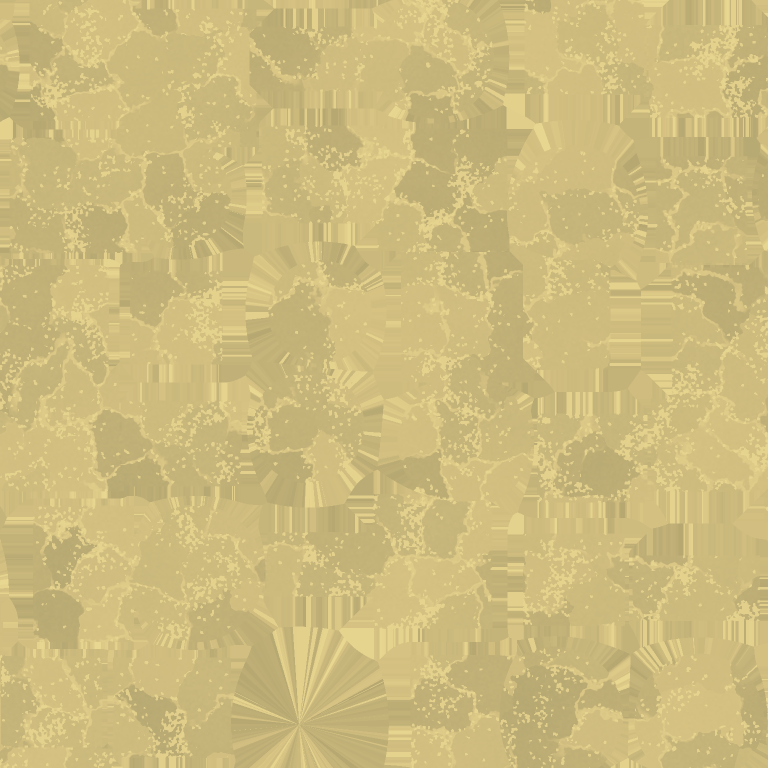
Write a Shadertoy shader that draws this texture.

```glsl
const float ISLANDS = 6.0;    // padded islands across the canvas
const float STONES = 14.0;    // stones across the canvas
const float GRAINS = 290.0;   // lichen grains across the canvas

vec2 hash22(vec2 p) {
    vec3 q = fract(p.xyx * vec3(0.1031, 0.1030, 0.0973));
    q += dot(q, q.yzx + 33.33);
    return fract((q.xx + q.yz) * q.zy);
}

// Layered, rotated sines, roughly -1 to 1
float sines(vec2 p) {
    float sum = 0.0, amp = 0.5;
    for (int i = 0; i < 5; i++) {
        sum += amp * sin(p.x + 1.3 * sin(p.y));
        p = mat2(1.6, 1.2, -1.2, 1.6) * p + 2.7;
        amp *= 0.55;
    }
    return sum;
}

// Cellular noise: nearest distance, second distance, id of the nearest cell
vec4 cells(vec2 p) {
    vec2 base = floor(p);
    vec4 best = vec4(9.0, 9.0, 0.0, 0.0);
    for (int y = -1; y <= 1; y++)
    for (int x = -1; x <= 1; x++) {
        vec2 id = base + vec2(x, y);
        float d = length(id + 0.1 + 0.8 * hash22(id) - p);
        if (d < best.x) best = vec4(d, best.x, id);
        else best.y = min(best.y, d);
    }
    return best;
}

// Tone of the stone surface: flat stones, ragged pale rims, clustered grains
float stoneTone(vec2 p, float smear) {
    vec2 wobble = vec2(sines(p * 45.0), sines(p * 45.0 + 7.0));
    vec4 stone = cells((p + 0.016 * wobble) * STONES);
    float edge = (stone.y - stone.x) / STONES;
    vec2 kind = hash22(stone.zw + 51.0);
    float tone = -0.06 + 0.68 * kind.x;
    tone += 0.06 * sines(p * 18.0 + 4.0);

    float rim = 1.0 - smoothstep(0.003, 0.006, edge + 0.002 * sines(p * 300.0));
    rim *= smoothstep(-0.4, 0.2, sines(p * 25.0 + 3.0));
    tone = mix(tone, 0.95, 0.8 * rim);

    // Grains crowd in clumps and along the rims
    float clump = smoothstep(-0.1, 0.75, sines(p * 42.0 + 11.0));
    float density = 0.015 + 0.62 * kind.y * clump * clump;
    density += 0.25 * (1.0 - smoothstep(0.0, 0.018, edge)) * kind.y;
    vec4 grain = cells(p * GRAINS);
    vec2 chance = hash22(grain.zw + 9.0);
    float lit = step(chance.x, density);
    tone += (chance.y - 0.5) * mix(0.07, 0.2, smear);

    // Smeared ground carries sparse bright and dark lines
    vec2 band = hash22(floor(p * 120.0) + 5.0);
    tone += smear * (0.5 * step(0.86, band.x) - 0.35 * step(band.x, 0.12)) * band.y;
    return mix(tone, 1.12, 0.85 * lit);
}

// Signed distance to a box
float boxDistance(vec2 d, vec2 halfSize) {
    vec2 a = abs(d) - halfSize;
    return length(max(a, 0.0)) + min(max(a.x, a.y), 0.0);
}

// Clamps a point to its nearest island, so that the outside smears into streaks;
// the third value is 1 where the ground is smeared
vec3 islandPoint(vec2 p) {
    vec2 g = p * ISLANDS;
    vec2 base = floor(g);
    vec3 result = vec3(p, 0.0);
    float nearest = 9.0;
    for (int y = -1; y <= 1; y++)
    for (int x = -1; x <= 1; x++) {
        vec2 id = base + vec2(x, y);
        vec2 place = hash22(id + 23.0);
        vec2 size = hash22(id + 71.0);
        vec2 center = id + 0.5 + 0.35 * (place - 0.5);
        vec2 d = g - center;
        vec2 halfSize = mix(vec2(0.25), vec2(0.55), size);
        float radius = mix(0.36, 0.54, size.y);
        float len = max(length(d), 1e-4);
        bool disc = size.x < 0.35;
        bool burst = place.y < 0.05;
        float dist = disc || burst ? len - radius : boxDistance(d, halfSize);
        if (dist < nearest) {
            nearest = dist;
            vec2 held = clamp(d, -halfSize, halfSize);
            if (disc) held = d * min(1.0, radius / len);
            if (burst) held = d * radius / len;
            vec2 source = (center + held) / ISLANDS + 5.0 * hash22(floor(id / 2.0) + 37.0);
            result = vec3(source, burst || dist > 0.0 ? 1.0 : 0.0);
        }
    }
    return result;
}

// Sand ramp from shade to highlight
vec3 sandColor(float tone) {
    vec3 shade = vec3(0.74, 0.68, 0.46);
    vec3 sand = vec3(0.80, 0.73, 0.49);
    vec3 straw = vec3(0.84, 0.76, 0.51);
    vec3 highlight = vec3(0.89, 0.82, 0.55);
    float t = 3.0 * tone;
    vec3 color = mix(shade, sand, clamp(t, -0.4, 1.0));
    color = mix(color, straw, clamp(t - 1.0, 0.0, 1.0));
    return mix(color, highlight, clamp(t - 2.0, 0.0, 1.4));
}

void mainImage(out vec4 fragColor, in vec2 fragCoord) {
    // Four samples per pixel smooth the seams
    vec3 color = vec3(0.0);
    for (int i = 0; i < 4; i++) {
        vec2 shift = vec2(i % 2, i / 2) * 0.5 - 0.25;
        vec3 ground = islandPoint((fragCoord + shift) / iResolution.y);
        color += sandColor(stoneTone(ground.xy, ground.z));
    }
    fragColor = vec4(color / 4.0, 1.0);
}
```
